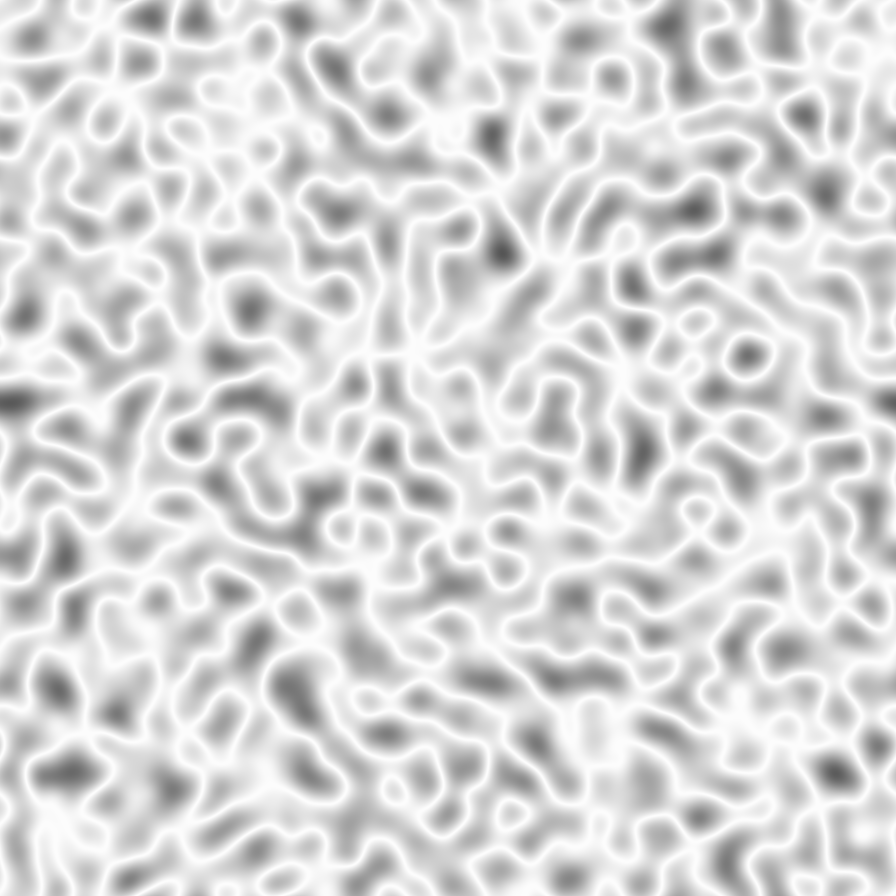
A Shadertoy shader for this texture:

```glsl
// Soft white veins winding between smoky grey blobs, seamless on all sides.
// Two wrapping gradient noises, one upright and one diagonal, are summed and
// folded at zero: the zero crossings become veins, the extremes dark blobs.

const float TAU = 6.2831853;
const float UPRIGHT_CELLS = 19.0;  // cells along the tile edge
const float DIAGONAL_CELLS = 13.0; // cells per edge and axis, turned 45 degrees
const float VEIN_SOFTNESS = 0.022; // rounding of the fold, in noise units
const float DEPTH = 0.96;          // how dark the blobs get
const vec3 VEIN_COLOR = vec3(1.0);

// Integer hash of a lattice point, from 0 to 1
float hash(vec2 cell, float seed) {
    uvec3 k = uvec3(cell.x, cell.y, seed);
    uint h = k.x * 1597334677u ^ k.y * 3812015801u ^ k.z * 2798796415u;
    h = (h ^ (h >> 16)) * 2146121005u;
    h = (h ^ (h >> 15)) * 2221713035u;
    h ^= h >> 16;
    return float(h & 0xffffffu) / 16777216.0;
}

// Unit gradient at a lattice point, wrapped to the period
vec2 gradient(vec2 cell, float period, float seed) {
    float angle = TAU * hash(mod(cell, period), seed);
    return vec2(cos(angle), sin(angle));
}

// Gradient noise that repeats after a whole number of cells
float gradientNoise(vec2 p, float period, float seed) {
    vec2 cell = floor(p);
    vec2 f = p - cell;
    vec2 fade = f * f * f * (f * (f * 6.0 - 15.0) + 10.0);
    vec2 right = vec2(1.0, 0.0);
    vec2 up = vec2(0.0, 1.0);
    float a = dot(gradient(cell, period, seed), f);
    float b = dot(gradient(cell + right, period, seed), f - right);
    float c = dot(gradient(cell + up, period, seed), f - up);
    float d = dot(gradient(cell + 1.0, period, seed), f - 1.0);
    return mix(mix(a, b, fade.x), mix(c, d, fade.x), fade.y);
}

// Sum of both lattices, which hides the axes of either one
float isotropicNoise(vec2 uv, float uprightCells, float diagonalCells) {
    vec2 diagonal = vec2(uv.x + uv.y, uv.y - uv.x);
    float upright = gradientNoise(uv * uprightCells, uprightCells, 17.0);
    float turned = gradientNoise(diagonal * diagonalCells + 0.5, diagonalCells, 5.0);
    return (upright + turned) * inversesqrt(2.0);
}

// Absolute value with a rounded bottom
float softAbs(float x, float softness) {
    return sqrt(x * x + softness * softness) - 0.5 * softness;
}

void mainImage(out vec4 fragColor, in vec2 fragCoord) {
    vec2 uv = fragCoord / iResolution.xy;

    // Fold the noise so that every zero crossing is a bright ridge
    float noise = isotropicNoise(uv, UPRIGHT_CELLS, DIAGONAL_CELLS);
    float shade = 1.0 - DEPTH * softAbs(noise, VEIN_SOFTNESS);

    fragColor = vec4(VEIN_COLOR * clamp(shade, 0.0, 1.0), 1.0);
}
```
